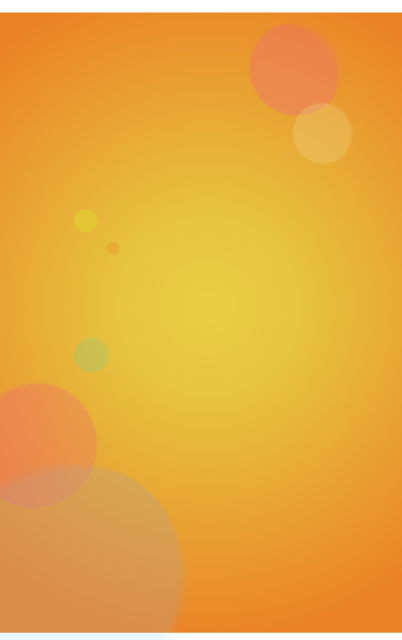
A Shadertoy shader for this background:

```glsl
// Disc coverage; the rim blurs inward on the side that blurSide points to
float disc(vec2 p, vec2 center, float radius, vec2 blurSide, float blur) {
    vec2 q = (p - center) / radius;
    float facing = smoothstep(0.1, 1.0, dot(q, blurSide));
    float soft = 1.2 / iResolution.y + blur * facing;
    return 1.0 - smoothstep(radius - soft, radius + 0.6 / iResolution.y, length(q) * radius);
}

// Radial ramp from yellow core to orange corners
vec3 warmGlow(float d) {
    vec3 color = mix(vec3(0.92, 0.80, 0.27), vec3(0.90, 0.77, 0.25), smoothstep(0.0, 0.16, d));
    color = mix(color, vec3(0.91, 0.645, 0.20), clamp((d - 0.14) / 0.185, 0.0, 1.0));
    return mix(color, vec3(0.92, 0.515, 0.15), clamp((d - 0.325) / 0.19, 0.0, 1.0));
}

void mainImage(out vec4 fragColor, in vec2 fragCoord) {
    vec2 p = fragCoord / iResolution.y;
    float pixel = 1.0 / iResolution.y;
    vec3 color = warmGlow(length(p - vec2(0.326, 0.521)));

    // Upper bubbles
    float rose = disc(p, vec2(0.4635, 0.893), 0.074, vec2(0.8, 0.6), 0.025);
    color = mix(color, vec3(0.93, 0.45, 0.42), 0.45 * rose);
    float cream = disc(p, vec2(0.505, 0.792), 0.048, vec2(0.9, 0.4), 0.006);
    color = mix(color, vec3(0.93, 0.85, 0.55), 0.30 * cream);

    // Small bubbles beside the core
    float lemon = disc(p, vec2(0.134, 0.655), 0.0187, vec2(0.0), 0.0);
    color = mix(color, vec3(0.89, 0.79, 0.20), 0.85 * lemon);
    float amber = disc(p, vec2(0.177, 0.612), 0.0106, vec2(0.0), 0.0);
    color = mix(color, vec3(0.91, 0.66, 0.20), 0.8 * amber);
    float green = disc(p, vec2(0.143, 0.445), 0.0275, vec2(0.0), 0.0);
    color = mix(color, vec3(0.65, 0.78, 0.42), 0.42 * green);

    // Large bubbles in the lower corner
    float coral = disc(p, vec2(0.053, 0.305), 0.099, vec2(-0.8, 0.6), 0.012);
    float coralAlpha = mix(0.54, 0.36, smoothstep(0.0, 0.15, p.x));
    color = mix(color, vec3(0.93, 0.46, 0.40), coralAlpha * coral);
    float haze = disc(p, vec2(0.1016, 0.0885), 0.1955, vec2(-0.7, 0.7), 0.035);
    haze *= disc(p, vec2(0.1016, 0.0885), 0.1955, vec2(0.8, -0.6), 0.025);
    color = mix(color, vec3(0.73, 0.63, 0.55), 0.35 * haze);

    // White bands above and below, the lower one tinted blue under the haze
    vec3 band = mix(vec3(1.0), vec3(0.92, 0.97, 0.99),
        (1.0 - smoothstep(0.24, 0.30, p.x)) * step(p.y, 0.5));
    float panel = smoothstep(-0.5, 0.5, (0.4845 - abs(p.y - 0.496)) / pixel);
    fragColor = vec4(mix(band, color, panel), 1.0);
}
```
